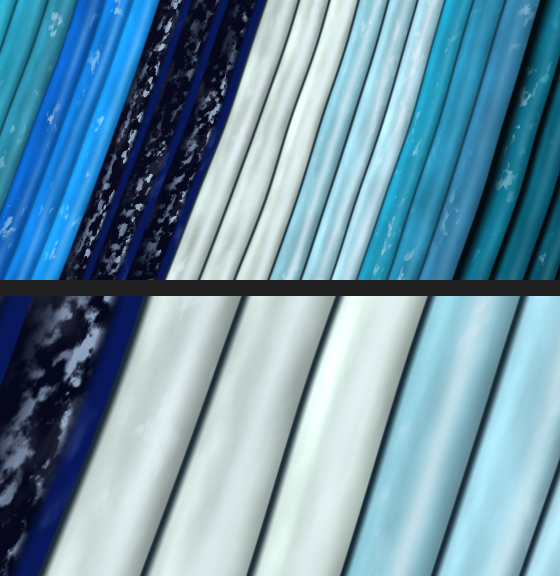
Top: the whole. Bottom: its middle third, enlarged.
Write a WebGL 2 fragment shader that draws this pattern.

```glsl
#version 300 es
precision highp float;
// Slanted stack of glossy blue, navy, cream and teal glass sheets with scuffed edges.

uniform vec2 u_resolution;
out vec4 fragColor;

const float PITCH = 0.1133;      // mean sheet width, in canvas heights
const float FIRST_EDGE = -0.242; // seam zero, measured at mid height

// Sheets come in families of three; each family runs between two tints.
const vec3 FIRST_TINT[7] = vec3[7](
    vec3(0.14, 0.65, 0.77), vec3(0.05, 0.38, 0.76), vec3(0.03, 0.04, 0.11),
    vec3(0.74, 0.80, 0.79), vec3(0.54, 0.75, 0.81), vec3(0.13, 0.60, 0.74),
    vec3(0.05, 0.43, 0.54));
const vec3 LAST_TINT[7] = vec3[7](
    vec3(0.17, 0.53, 0.64), vec3(0.10, 0.58, 0.93), vec3(0.02, 0.03, 0.10),
    vec3(0.80, 0.87, 0.85), vec3(0.65, 0.83, 0.89), vec3(0.19, 0.47, 0.62),
    vec3(0.04, 0.32, 0.40));
const vec3 GLOSS = vec3(0.90, 0.95, 0.98);
const vec3 FROST = vec3(0.60, 0.69, 0.80);
const vec3 NAVY_GLOW = vec3(0.03, 0.09, 0.34);
const vec3 SEAM = vec3(0.02, 0.08, 0.12);

float hash(vec2 p) {
    vec3 q = fract(p.xyx * 0.1031);
    q += dot(q, q.yzx + 33.33);
    return fract((q.x + q.y) * q.z);
}

float noise(vec2 p) {
    vec2 c = floor(p), t = fract(p);
    t = t * t * (3.0 - 2.0 * t);
    return mix(mix(hash(c), hash(c + vec2(1, 0)), t.x),
               mix(hash(c + vec2(0, 1)), hash(c + vec2(1, 1)), t.x), t.y);
}

float fbm(vec2 p) {
    float sum = 0.0, gain = 0.533;
    for (int i = 0; i < 4; i++) {
        sum += gain * noise(p);
        p = p * 2.03 + 17.1;
        gain *= 0.5;
    }
    return sum;
}

float band(float x, float centre, float width) {
    float d = (x - centre) / width;
    return exp(-d * d);
}

// Continuous sheet index: slant, slight bow, wavy edges and uneven widths.
float sheetIndex(vec2 p) {
    float h = p.y - 0.5;
    float slope = mix(0.367, 0.315, smoothstep(0.75, 1.2, p.x - 0.34 * h));
    float x = p.x - slope * h - 0.01 * (1.0 - 4.0 * h * h);
    float i = (x - FIRST_EDGE) / PITCH;
    i += 0.45 * band(i, 6.1, 2.3) + 0.37 * band(i, 16.3, 2.2);
    return i + 0.10 * (noise(vec2(i * 0.8, p.y * 3.5)) - 0.5);
}

// Black face with a frosted scuff and a blue strip on its right side.
vec3 navySheet(vec3 tint, float id, float across, float along) {
    vec2 q = vec2(across + id * 5.0, along);
    vec3 col = mix(tint, NAVY_GLOW, smoothstep(0.70, 0.86, across));
    float patches = smoothstep(0.2, 0.75, noise(q * vec2(2.0, 5.0)) + 0.3 * (1.0 - along));
    float flecks = smoothstep(0.46, 0.72, fbm(q * vec2(7.0, 42.0)));
    float rim = band(across, 0.62, 0.09) + 0.5 * band(across, 0.38, 0.2);
    col = mix(col, FROST, clamp(rim * flecks * (0.35 + patches), 0.0, 0.9));
    return col + 0.10 * smoothstep(0.55, 0.8, fbm(q * vec2(3.0, 12.0)));
}

vec3 sheetColor(float id, float across, float along) {
    float family = clamp(floor((id + 0.5) / 3.0), 0.0, 6.0);
    float member = clamp(id - 3.0 * family, 0.0, 2.0);
    vec3 tint = mix(FIRST_TINT[int(family)], LAST_TINT[int(family)], member * 0.5);
    if (family == 2.0) return navySheet(tint, id, across, along);

    float cream = float(family == 3.0), ice = float(family == 4.0);
    float blue = float(family == 1.0), deep = float(family == 6.0);
    vec2 q = vec2(across + id * 7.0, along);

    // Cloudy body, rounded toward the right side.
    vec3 col = tint * (0.84 + 0.32 * fbm(q * vec2(2.5, 7.0)));
    col *= 1.0 - 0.28 * smoothstep(0.72, 1.05, across);
    col *= 1.0 + 0.12 * band(across, 0.22, 0.12);

    // Long reflection and short bright chips.
    float centre = 0.66 + 0.18 * (noise(vec2(id * 3.7, along * 2.5)) - 0.5);
    float streak = band(across, centre, 0.13) * (0.5 + 0.6 * noise(q * vec2(3.0, 6.0)));
    col = mix(col, GLOSS, streak * (0.13 + 0.72 * cream + 0.50 * ice + 0.10 * blue));
    float chips = smoothstep(0.60, 0.78, fbm(q * vec2(5.0, 24.0)));
    chips *= smoothstep(0.35, 0.75, noise(q * vec2(1.5, 4.0) + 9.0));
    col = mix(col, GLOSS, chips * 0.55 * band(across, 0.5, 0.35));

    // Shadow in the gap on the left, widest before the deep teal family.
    float gap = 0.08 + deep * (member == 0.0 ? 0.26 : 0.14);
    float shadow = 1.0 - smoothstep(gap * 0.3, gap * 1.5, across);
    shadow *= 0.60 + 0.28 * (cream + ice) + 0.36 * deep - 0.25 * blue;
    return mix(col, SEAM * (1.0 - 0.7 * deep), shadow);
}

void main() {
    vec2 p = gl_FragCoord.xy / u_resolution.y;
    float index = sheetIndex(p);
    float seam = floor(index + 0.5);
    float d = index - seam;
    float soft = fwidth(index);

    // Blend the two sheets that meet at the nearest seam.
    vec3 leftSheet = sheetColor(seam - 1.0, d + 1.0, p.y);
    vec3 rightSheet = sheetColor(seam, d, p.y);
    vec3 col = mix(leftSheet, rightSheet, smoothstep(-soft, soft, d));
    fragColor = vec4(clamp(col, 0.0, 1.0), 1.0);
}
```
